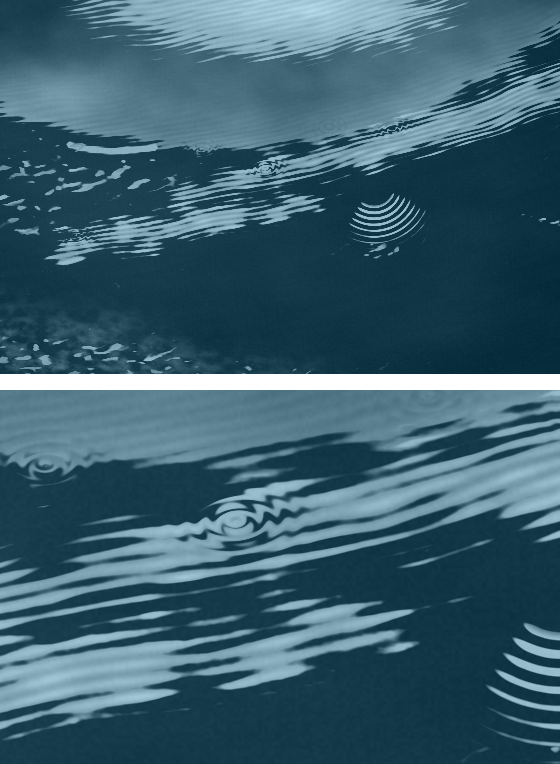
Top, the full canvas; bottom, a detail of the centre.
Give the GLSL for this texture, as a WebGL 2 fragment shader.

```glsl
#version 300 es
precision highp float;
uniform vec2 u_resolution;
out vec4 fragColor;

float hash(vec2 p) {
    return fract(sin(dot(p, vec2(127.1, 311.7))) * 43758.5453);
}

float noise(vec2 p) {
    vec2 i = floor(p), f = fract(p);
    f = f * f * (3.0 - 2.0 * f);
    return mix(mix(hash(i), hash(i + vec2(1, 0)), f.x),
               mix(hash(i + vec2(0, 1)), hash(i + vec2(1, 1)), f.x), f.y);
}

float fbm(vec2 p) {
    float sum = 0.0, amp = 0.5;
    for (int i = 0; i < 5; i++) {
        sum += amp * noise(p);
        p = mat2(1.6, 1.2, -1.2, 1.6) * p + 7.3;
        amp *= 0.5;
    }
    return sum;
}

// Soft elliptical spot
float spot(vec2 p, vec2 centre, vec2 size) {
    vec2 q = (p - centre) / size;
    return exp(-dot(q, q));
}

float cover(float field, float blur) {
    return smoothstep(-blur, blur, field);
}

// Phase shift from small drop rings scattered along the bright lanes
float dropRings(vec2 p) {
    float sum = 0.0;
    for (int i = 0; i < 6; i++) {
        float k = float(i);
        vec2 centre = vec2(0.2 + 0.17 * k, 0.36 + 0.05 * k + 0.2 * hash(vec2(k, 3.0)));
        float r = length((p - centre) * vec2(1.0, 1.5));
        sum += sin(r * 380.0) * exp(-r * r * 500.0);
    }
    return sum;
}

void main() {
    vec2 p = gl_FragCoord.xy / u_resolution.y;
    float x = p.x;
    float clouds = fbm(p * vec2(5.0, 8.0));
    float broken = fbm(p * vec2(15.0, 26.0)) - 0.48;
    float rings = dropRings(p);

    // Ripples follow the rising curve of the main lane
    float lane = p.y - 0.416 - 0.098 * x - 0.09 * x * x;
    float ripple = 0.65 * sin(lane * 430.0 + 9.0 * noise(p * vec2(7.0, 15.0)) + 2.0 * rings)
                 + 1.5 * (noise(vec2(x * 24.0, lane * 100.0)) - 0.5);

    // Deep water
    float tone = 0.015 + 0.075 * smoothstep(1.5, 0.1, x) * smoothstep(0.0, 0.45, p.y)
               + 0.07 * (clouds - 0.4)
               + 0.025 * (fbm(vec2(x * 5.0, lane * 60.0)) - 0.5);

    // Mottled glow in the lower left
    float shore = smoothstep(-0.03, 0.2, 0.27 - 0.25 * x - p.y + 0.12 * (clouds - 0.5));
    float mottle = fbm(p * vec2(36.0, 55.0));
    tone += shore * (0.08 + 0.75 * max(mottle - 0.36, 0.0));

    // Pale window of sky with a ragged lower rim
    float rim = p.y - 0.605 - (x < 0.7 ? 0.2 : 0.5) * (x - 0.7) * (x - 0.7);
    float ragged = mix(0.011, 0.024, smoothstep(1.1, 1.4, x)) + 0.012 * spot(p, vec2(0.0, 0.68), vec2(0.12));
    float skyField = rim + ragged * ripple + 0.06 * broken;
    float sky = 0.31 + 0.27 * exp(-max(rim, 0.0) * 9.0) + 0.3 * (clouds - 0.47)
              + 0.16 * spot(p, vec2(0.12, 0.75), vec2(0.2, 0.07))
              - 0.24 * spot(p, vec2(0.0, 1.05), vec2(0.32, 0.22))
              - 0.14 * spot(p, vec2(1.5, 1.05), vec2(0.35, 0.2));
    sky += 0.05 * (ripple + rings) * exp(-max(rim, 0.0) * 14.0);
    tone = mix(tone, sky, cover(skyField, 0.007));

    // Bright opening at the top
    float opening = 0.13 * (1.0 - length((p - vec2(0.73, 0.985)) / vec2(0.43, 0.125)));
    float glow = 0.77 + 0.22 * spot(p, vec2(0.8, 0.98), vec2(0.25, 0.07)) + 0.07 * ripple;
    tone = mix(tone, glow, 0.95 * cover(opening + 0.028 * ripple + 0.06 * broken, 0.014));

    // Main lane, widening to the right
    float mainLane = 0.012 + 0.034 * smoothstep(0.4, 1.35, x) - abs(lane)
                   - 0.1 * smoothstep(0.5, 0.36, x);
    float laneTone = 0.66 + 0.13 * ripple + 0.25 * broken;
    tone = mix(tone, laneTone, cover(mainLane + 0.031 * ripple + 0.05 * broken, 0.01));

    // Second lane, more broken
    float lower = p.y - 0.31 - 0.2 * (x - 0.08);
    float secondLane = 0.02 - abs(lower) - 0.1 * smoothstep(0.18, 0.04, x)
                     - 0.1 * smoothstep(0.8, 1.0, x);
    tone = mix(tone, laneTone + 0.03, cover(secondLane + 0.026 * ripple + 0.12 * broken, 0.01));

    // Thin sagging streak
    float streak = 0.008 - abs(p.y - 0.597 - 0.9 * (x - 0.31) * (x - 0.31) + 0.01 * broken)
                 - max(abs(x - 0.3) - 0.115, 0.0);
    tone = mix(tone, 0.78, cover(streak + 0.002 * ripple, 0.002));

    // Crescent with fading outer arcs
    vec2 fromDrop = p - vec2(1.0, 0.503);
    float r = length(fromDrop);
    float facing = dot(fromDrop / max(r, 0.001), vec2(0.29, -0.957));
    float arcs = cos((r - 0.072) * 390.0) - 0.1 - 11.0 * abs(r - 0.076)
               - 4.0 * smoothstep(0.75, 0.25, facing) + 1.2 * broken;
    tone = mix(tone, 0.85, cover(arcs, 0.3) * smoothstep(0.045, 0.06, r));

    // Scattered glints
    float glintArea = 0.9 * spot(p, vec2(0.07, 0.5), vec2(0.2, 0.13))
                    + 0.7 * spot(p, vec2(0.38, 0.53), vec2(0.12, 0.05))
                    + 0.75 * spot(p, vec2(1.0, 0.325), vec2(0.1, 0.035))
                    + 0.7 * spot(p, vec2(1.48, 0.42), vec2(0.07, 0.04))
                    + 0.75 * smoothstep(0.0, 0.12, 0.2 - 0.17 * x - p.y + 0.1 * (clouds - 0.5));
    float glint = noise(vec2(x * 38.0, lane * 95.0) + 3.0 * broken) - 1.02 + 0.36 * min(glintArea, 1.0);
    tone = mix(tone, 0.68 + 0.5 * broken, cover(glint, 0.06) * smoothstep(0.02, -0.01, rim));

    // Grain and darkened corners
    tone += 0.035 * (noise(p * 330.0) - 0.5);
    tone -= 0.05 * smoothstep(0.6, 1.0, length((p - vec2(0.75, 0.5)) / vec2(0.95, 0.75)));
    fragColor = vec4(clamp(vec3(0.04, 0.19, 0.25) + 0.65 * tone, 0.0, 1.0), 1.0);
}
```
